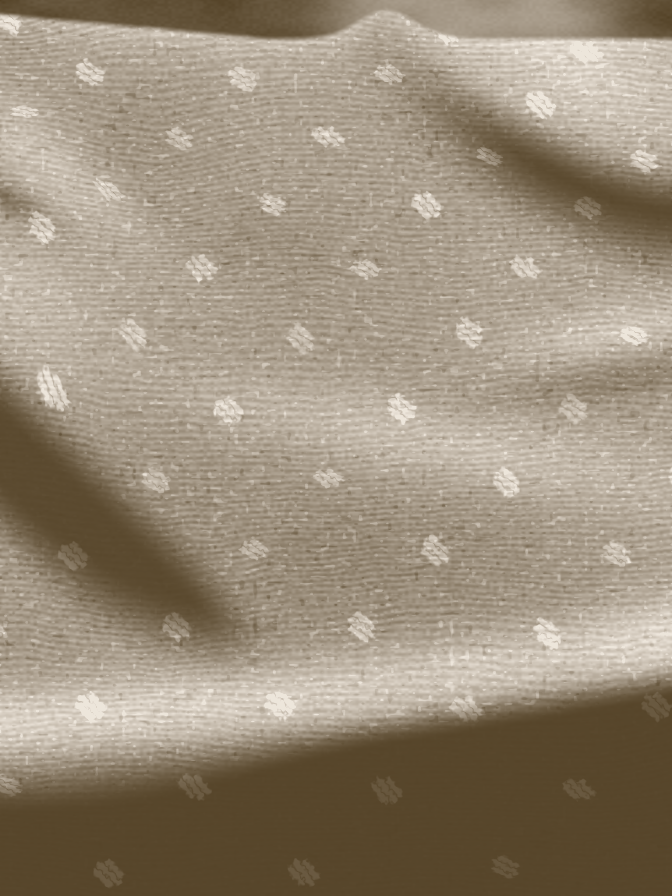
A Shadertoy shader for this texture:

```glsl
float hash(vec2 p) {
    vec3 q = fract(vec3(p.xyx) * 0.1031);
    q += dot(q, q.yzx + 33.33);
    return fract((q.x + q.y) * q.z);
}

float noise(vec2 p) {
    vec2 i = floor(p), f = fract(p);
    f = f * f * (3.0 - 2.0 * f);
    return mix(mix(hash(i), hash(i + vec2(1, 0)), f.x),
               mix(hash(i + vec2(0, 1)), hash(i + vec2(1, 1)), f.x), f.y);
}

vec2 rotate(vec2 p, float angle) {
    float c = cos(angle), s = sin(angle);
    return vec2(c * p.x + s * p.y, c * p.y - s * p.x);
}

// Soft elliptical patch of light or shade
float patchOf(vec2 p, vec2 center, vec2 radius, float angle) {
    vec2 q = rotate(p - center, angle) / radius;
    return exp(-dot(q, q));
}

float topEdge(float x) {
    return min(0.022 + 0.09 * x, 0.058) - 0.042 * exp(-pow(abs(x - 0.575) / 0.06, 2.0));
}

// Light on the draped cloth; y runs downward, width is 1
float drapeLight(vec2 p) {
    float light = 0.54 + 0.12 * (noise(p * 5.0) - 0.5);
    light += 0.22 * exp(-max(p.y - topEdge(p.x), 0.0) / 0.035);
    light += 0.27 * patchOf(p, vec2(0.9, 0.13), vec2(0.22, 0.09), 0.3);
    light += 0.20 * patchOf(p, vec2(0.08, 0.25), vec2(0.17, 0.05), 0.7);
    light += 0.15 * patchOf(p, vec2(0.03, 0.44), vec2(0.14, 0.08), 0.5);
    light += 0.22 * patchOf(p, vec2(0.62, 0.65), vec2(0.45, 0.06), 0.2);
    light += 0.22 * patchOf(p, vec2(0.93, 0.49), vec2(0.18, 0.045), -0.2);
    light -= 0.30 * patchOf(p, vec2(0.0, 0.29), vec2(0.08, 0.022), 0.5);
    light -= 0.17 * patchOf(p, vec2(0.92, 0.565), vec2(0.18, 0.035), -0.15);
    light -= 0.14 * patchOf(p, vec2(0.55, 0.82), vec2(0.25, 0.1), 0.0);
    light -= 0.10 * patchOf(p, vec2(0.4, 0.37), vec2(0.16, 0.08), 0.2);

    // Deep fold at the upper right
    float d = p.y - 0.26 + 0.17 * pow(max(1.0 - p.x, 0.0) / 0.36, 1.5);
    float fold = smoothstep(-0.03, 0.06, d) * (1.0 - smoothstep(0.05, 0.18, d));
    light = mix(light, 0.05, 0.95 * fold * smoothstep(0.5, 0.82, p.x));

    // Deep fold at the left
    float lower = 0.98 - 0.19 * pow(1.0 - p.x / 0.38, 2.0);
    fold = smoothstep(-0.03, 0.09, p.y - 0.53 - 0.98 * p.x);
    fold *= 1.0 - smoothstep(-0.08, 0.05, p.y - lower);
    light = mix(light, 0.05, 0.95 * fold * (1.0 - smoothstep(0.28, 0.46, p.x)));

    // Bright ridge above the lower shadow
    d = 1.14 - 0.125 * pow(max(p.x, 0.0), 1.5) - p.y;
    light += 0.33 * exp(-pow(abs(d - 0.07) / 0.055, 2.0));
    float softness = mix(0.075, 0.025, smoothstep(0.1, 0.6, p.x));
    return mix(light, 0.05, 1.0 - smoothstep(-softness, 0.035, d));
}

// Slanted satin strokes with ragged ends
float strokes(vec2 p, float seed) {
    p += 0.006 * (vec2(noise(p * 230.0 + seed * 91.0), noise(p * 230.0 + seed * 57.0 + 40.0)) - 0.5);
    p = rotate(p / 0.026, mix(0.5, 0.95, seed));
    float cover = 0.0;
    for (float i = -1.0; i <= 1.0; i++) {
        vec2 q = p - vec2(0.2 * i * (1.0 - 2.0 * seed), 0.43 * i);
        q.x -= clamp(q.x, abs(i) * 0.2 - 0.7, 0.7 - abs(i) * 0.2);
        cover = max(cover, 1.0 - smoothstep(0.08, 0.27, length(q)));
    }
    return cover;
}

// Staggered rows that widen toward the bottom
float motifs(vec2 p) {
    p.y += 0.06 * exp(-pow(abs(p.x - 0.05) / 0.09, 2.0))
         * smoothstep(0.1, 0.2, p.y) * (1.0 - smoothstep(0.5, 0.64, p.y));
    p.y -= 0.05 * smoothstep(0.57, 0.85, p.x) * (1.0 - smoothstep(0.16, 0.38, p.y));
    float cover = 0.0;
    for (float row = -1.0; row < 12.0; row++) {
        float pitch = 0.224 + 0.00625 * row;
        float start = 0.356 + 0.0224 * row + 0.5 * pitch * mod(row, 2.0);
        float column = round((p.x - start) / pitch);
        float seed = hash(vec2(column + 20.0, row + 30.0));
        vec2 d = p - vec2(start + column * pitch, 0.1146 + row * (0.0903 + 0.00156 * row));
        d += 0.012 * (vec2(seed, hash(vec2(row + 9.0, column + 50.0))) - 0.5);
        d.y *= mix(1.0, 1.45, smoothstep(0.5, 0.9, fract(seed * 7.0)));
        cover = max(cover, strokes(d, seed) * mix(0.65, 1.0, fract(seed * 13.0)));
    }
    return cover;
}

void mainImage(out vec4 fragColor, in vec2 fragCoord) {
    vec2 uv = fragCoord / iResolution.xy;
    vec2 p = vec2(uv.x, (1.0 - uv.y) * 4.0 / 3.0);
    float light = drapeLight(p);
    float lit = smoothstep(0.0, 0.5, light);

    // Knitted ribs, broken stitches and pale flecks
    float rib = 104.0 * (p.y + 0.05 * noise(p * 4.5) + 0.006 * noise(p * 25.0));
    float ribFade = 1.0 - smoothstep(0.35, 0.8, fwidth(rib));
    float wave = cos(6.2832 * rib) * ribFade * mix(0.3, 1.0, noise(vec2(p.x * 65.0, floor(rib))));
    float grain = noise(p * vec2(190, 270)) - 0.5;
    float fleck = smoothstep(0.76, 0.96, noise(p * vec2(125, 190) + 31.0));
    float pit = smoothstep(0.8, 0.97, noise(p * vec2(100, 150) + 77.0));
    float tone = light + mix(0.015, 1.0, lit) * (0.085 * wave + 0.15 * grain + 0.17 * fleck - 0.13 * pit);
    tone += motifs(p) * mix(0.13, 0.34, lit);

    // Shadowed cloth behind the upper edge
    float behind = 0.1 + 0.4 * smoothstep(0.4, 0.6, p.x) * (1.0 - smoothstep(0.82, 1.0, p.x));
    behind += 0.12 * (noise(p * vec2(15, 35)) - 0.5) + 0.05 * grain;
    tone = mix(behind, tone, smoothstep(-0.006, 0.006, p.y - topEdge(p.x)));

    vec3 shade = vec3(0.31, 0.24, 0.13), linen = vec3(0.63, 0.58, 0.51), highlight = vec3(0.93, 0.90, 0.86);
    vec3 color = mix(shade, linen, clamp(tone * 2.0, 0.0, 1.0));
    color = mix(color, highlight, clamp(tone * 2.0 - 1.0, 0.0, 1.0));
    fragColor = vec4(color, 1.0);
}
```
